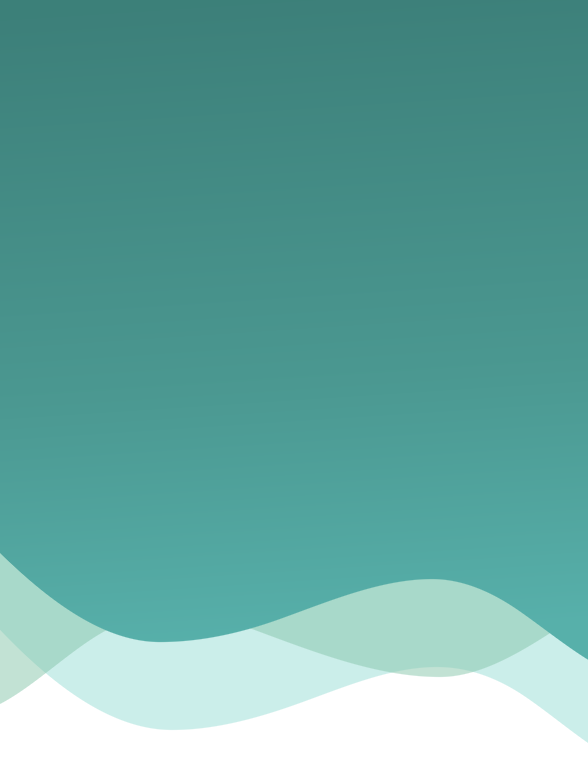
Give the GLSL for this background, as a Shadertoy shader.

```glsl
// Teal gradient sky above overlapping translucent pale waves on white.

const vec3 TEAL_TOP  = vec3(0.237, 0.500, 0.476);
const vec3 TEAL_MID  = vec3(0.293, 0.596, 0.568);
const vec3 TEAL_LOW  = vec3(0.341, 0.690, 0.668);
const vec3 PALE_AQUA = vec3(0.798, 0.932, 0.917);
const vec3 SAGE      = vec3(0.520, 0.770, 0.665);
const float SAGE_OPACITY  = 0.5;
const float GRADIENT_TILT = 0.05;
const float MID_HEIGHT = 0.5;
const float LOW_HEIGHT = 0.167;

// Wave knots: x, height, slope, in fractions of the canvas.
const int KNOTS = 6;
const vec3 TEAL_EDGE[KNOTS] = vec3[KNOTS](
    vec3(0.0, 0.280, -0.75), vec3(0.272, 0.164, 0.0), vec3(0.476, 0.194, 0.276),
    vec3(0.735, 0.246, 0.0), vec3(0.884, 0.204, -0.536), vec3(1.0, 0.141, -0.475));
const vec3 AQUA_EDGE[KNOTS] = vec3[KNOTS](
    vec3(0.0, 0.180, -0.804), vec3(0.2925, 0.0495, 0.0), vec3(0.510, 0.0846, 0.276),
    vec3(0.743, 0.1315, 0.0), vec3(0.893, 0.093, -0.521), vec3(1.0, 0.0326, -0.536));
const vec3 SAGE_EDGE[KNOTS] = vec3[KNOTS](
    vec3(0.0, 0.0833, 0.398), vec3(0.1786, 0.1784, 0.421), vec3(0.306, 0.212, 0.0),
    vec3(0.4286, 0.181, -0.283), vec3(0.748, 0.1185, 0.0), vec3(1.0, 0.208, 0.498));

// Cubic Hermite curve through the knots.
float waveHeight(vec3 knots[KNOTS], float x) {
    vec3 a = knots[0];
    vec3 b = knots[1];
    for (int i = 1; i < KNOTS - 1; i++) {
        if (x > knots[i].x) {
            a = knots[i];
            b = knots[i + 1];
        }
    }
    float span = b.x - a.x;
    float t = (x - a.x) / span;
    float s = 1.0 - t;
    return mix(a.y, b.y, t * t * (3.0 - 2.0 * t))
         + span * t * s * (a.z * s - b.z * t);
}

// Antialiased coverage of the area above a wave.
float above(vec3 knots[KNOTS], vec2 uv) {
    float d = uv.y - waveHeight(knots, uv.x);
    return clamp(d * iResolution.y / 1.2 + 0.5, 0.0, 1.0);
}

vec3 tealGradient(vec2 uv) {
    float h = uv.y - GRADIENT_TILT * (uv.x - 0.5);
    vec3 lower = mix(TEAL_LOW, TEAL_MID, clamp((h - LOW_HEIGHT) / (MID_HEIGHT - LOW_HEIGHT), 0.0, 1.0));
    return mix(lower, TEAL_TOP, clamp((h - MID_HEIGHT) / (1.0 - MID_HEIGHT), 0.0, 1.0));
}

void mainImage(out vec4 fragColor, in vec2 fragCoord) {
    vec2 uv = fragCoord / iResolution.xy;

    // Layers from back to front.
    vec3 color = mix(vec3(1.0), PALE_AQUA, above(AQUA_EDGE, uv));
    color = mix(color, SAGE, SAGE_OPACITY * above(SAGE_EDGE, uv));
    color = mix(color, tealGradient(uv), above(TEAL_EDGE, uv));

    fragColor = vec4(color, 1.0);
}
```
